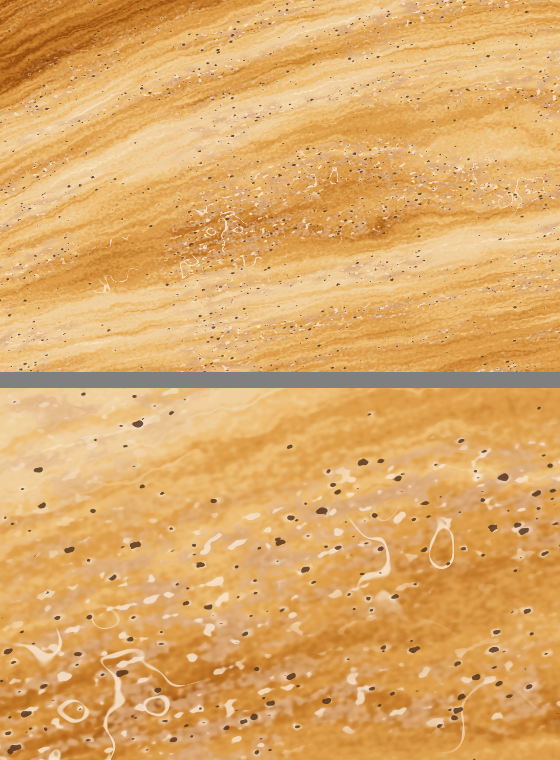
Top: the whole. Bottom: its middle third, enlarged.
Give the GLSL for this texture, as a WebGL 1 fragment shader.

```glsl
precision highp float;
uniform vec2 u_resolution;

// Stone colours, dark to light
const vec3 UMBER = vec3(0.60, 0.31, 0.06);
const vec3 AMBER = vec3(0.76, 0.47, 0.15);
const vec3 GOLD = vec3(0.87, 0.62, 0.29);
const vec3 HONEY = vec3(0.93, 0.745, 0.46);
const vec3 CREAM = vec3(0.94, 0.81, 0.61);
const vec3 PALE = vec3(0.98, 0.91, 0.78);
const vec3 DUST = vec3(0.84, 0.65, 0.48);
const vec3 CALCITE = vec3(0.97, 0.90, 0.82);
const vec3 PIT = vec3(0.30, 0.18, 0.10);
// Tuning
const float BASE_TONE = 0.64;
const float GRAIN = 0.075;
const float PIT_SHARE = 0.24;
const float DUST_AMOUNT = 0.8;
const vec2 PIT_GRID = vec2(42.0, 66.0);

vec2 hash2(vec2 p) {
  vec3 q = fract(vec3(p.xyx) * vec3(0.1031, 0.1030, 0.0973));
  q += dot(q, q.yzx + 33.33);
  return fract((q.xx + q.yz) * q.zy);
}

float cornerSlope(vec2 cell, vec2 offset) {
  float angle = 6.2832 * hash2(cell).x;
  return dot(vec2(cos(angle), sin(angle)), offset);
}

// Gradient noise, roughly -1 to 1
float noise(vec2 p) {
  vec2 i = floor(p), f = fract(p), e = vec2(0.0, 1.0);
  vec2 w = f * f * f * (f * (f * 6.0 - 15.0) + 10.0);
  float low = mix(cornerSlope(i, f), cornerSlope(i + e.yx, f - e.yx), w.x);
  float high = mix(cornerSlope(i + e, f - e), cornerSlope(i + e.yy, f - e.yy), w.x);
  return 1.5 * mix(low, high, w.y);
}

float bump(float x, float centre, float width) {
  float d = (x - centre) / width;
  return exp(-d * d);
}

// Noise with steepened flanks, for crisp layer edges
float crispNoise(vec2 p) {
  return 2.0 * smoothstep(-0.45, 0.45, noise(p)) - 1.0;
}

// Height of a layer at the left edge; upper layers climb steeper and arch
float strata(vec2 p) {
  float upper = smoothstep(0.05, 0.5, p.y - 0.25 * p.x);
  float rise = mix(0.19, 0.52, upper) * p.x - 0.14 * upper * p.x * p.x;
  float wave = 0.013 * noise(p * vec2(4.0, 7.0)) + 0.007 * noise(p * vec2(13.0, 18.0));
  wave += 0.0042 * noise(p * vec2(34.0, 40.0)) + 0.0022 * noise(p * 85.0);
  return p.y - rise + wave;
}

// Broad dark lens that thins out to both sides
float lens(float x, float s) {
  float d = (s - 0.2) / 0.055;
  return exp(-d * d * d * d) * smoothstep(-0.1, 0.3, x) * (1.0 - 0.5 * smoothstep(0.8, 1.4, x));
}

float layerTone(float x, float s) {
  float t = BASE_TONE - 0.3 * lens(x, s);
  t += 0.15 * bump(s, 0.09, 0.06) + 0.16 * bump(s, 0.41, 0.06) + 0.16 * bump(s, 0.6, 0.035);
  t -= 0.13 * bump(s, 0.31, 0.03) + 0.17 * bump(s, 0.52, 0.035);
  t -= 0.46 * smoothstep(0.64, 0.78, s) + 0.17 * (1.0 - smoothstep(-0.2, 0.02, s));
  t += 0.12 * noise(vec2(x * 1.2, s * 12.0)) + 0.075 * crispNoise(vec2(x * 1.9 + 7.0, s * 32.0));
  t += 0.06 * crispNoise(vec2(x * 3.5 + 3.0, s * 75.0)) + 0.06 * noise(vec2(x * 8.0, s * 150.0));
  // Thin dark and pale seams
  float dark = abs(noise(vec2(x * 1.5 + 21.0, s * 24.0)));
  float pale = abs(noise(vec2(x * 2.0 + 54.0, s * 30.0)));
  t -= 0.13 * (1.0 - smoothstep(0.02, 0.1, dark)) * smoothstep(-0.2, 0.3, noise(vec2(x * 3.0, s * 9.0 + 40.0)));
  return t + 0.13 * (1.0 - smoothstep(0.02, 0.1, pale)) * smoothstep(-0.1, 0.3, noise(vec2(x * 4.0, s * 9.0 + 80.0)));
}

vec3 stoneColour(float t) {
  vec3 c = mix(UMBER, AMBER, smoothstep(0.0, 0.24, t));
  c = mix(c, GOLD, smoothstep(0.2, 0.46, t));
  c = mix(c, HONEY, smoothstep(0.44, 0.66, t));
  c = mix(c, CREAM, smoothstep(0.64, 0.82, t));
  return mix(c, PALE, smoothstep(0.84, 1.12, t));
}

// Distance to the nearest flattened hole, in canvas heights
float pitDistance(vec2 q, vec2 grid, float share) {
  vec2 cell = floor(q * grid);
  vec2 kind = hash2(cell + 91.0);
  vec2 d = (fract(q * grid) - mix(vec2(0.25), vec2(0.75), hash2(cell + 17.0))) / grid;
  float radius = mix(0.0007, 0.0031, kind.y * kind.y * kind.y);
  return kind.x < share ? length(d * vec2(0.6, 1.0)) - radius + 0.0012 * noise(q * 190.0) : 1.0;
}

void main() {
  vec2 p = gl_FragCoord.xy / u_resolution.y;
  float pixel = 1.0 / u_resolution.y;
  vec2 q = vec2(p.x + 0.27 * p.y, p.y - 0.27 * p.x);
  float s = strata(p), inLens = lens(p.x, s);
  // Layers with fine grain
  float grain = noise(q * vec2(85.0, 130.0)) + 0.8 * noise(q * vec2(150.0, 190.0) + 50.0);
  vec3 colour = stoneColour(layerTone(p.x, s) + GRAIN * grain);
  // Porous zones: dusty bloom and calcite flecks
  float porous = smoothstep(-0.15, 0.5, noise(vec2(p.x * 2.2 + 11.0, s * 17.0)) + 0.2 * inLens);
  porous *= 1.0 - 0.7 * smoothstep(0.64, 0.76, s);
  float bloom = smoothstep(-0.2, 0.5, noise(q * vec2(20.0, 60.0)) + 0.5 * grain);
  colour = mix(colour, DUST + 0.05 * grain, DUST_AMOUNT * porous * bloom);
  float fleck = smoothstep(0.45, 0.7, noise(q * vec2(50.0, 100.0) + 30.0) + 0.35 * grain);
  colour = mix(colour, CALCITE, 0.8 * fleck * porous);
  // Fine pale cracks in the lens
  vec2 bend = 0.35 * vec2(noise(p * 25.0), noise(p * 25.0 + 60.0));
  float crack = abs(noise(q * vec2(5.0, 9.0) + bend + 5.0)) + 0.03 * noise(q * 70.0);
  float cracked = smoothstep(0.05, 0.3, noise(p * vec2(4.0, 6.0) + 72.0)) * smoothstep(0.2, 0.5, inLens);
  colour = mix(colour, CALCITE, 0.85 * cracked * (1.0 - smoothstep(0.01, 0.04, crack)));
  // Holes with chipped pale rims
  float share = PIT_SHARE * (0.12 + porous);
  float hole = min(pitDistance(q, PIT_GRID, share), pitDistance(q + 3.7, PIT_GRID * 1.5, 0.7 * share));
  float rim = (1.0 - smoothstep(0.0, 0.004, hole)) * smoothstep(-0.1, 0.4, noise(q * 70.0));
  colour = mix(colour, CALCITE, 0.6 * rim);
  colour = mix(colour, PIT, 0.8 * (1.0 - smoothstep(-0.6 * pixel, 0.6 * pixel, hole)));
  gl_FragColor = vec4(colour, 1.0);
}
```
